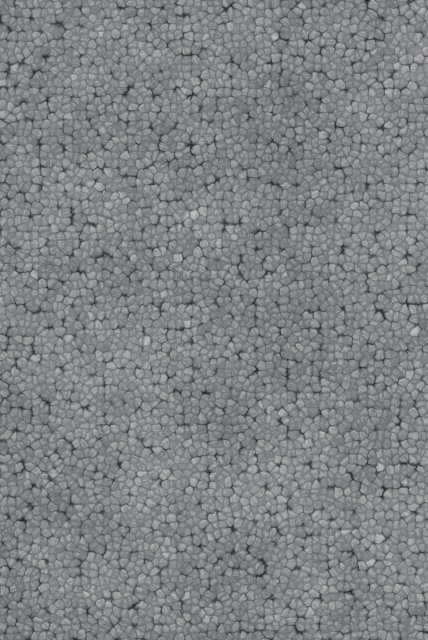
A Shadertoy shader for this texture:

```glsl
// Grey cut-pile carpet seen from above: small woolly tufts packed tightly.
// A jittered cell pattern gives rounded tufts with dark gaps between them;
// stretched noise adds fibres, and broad noise adds faint worn patches.

const float TUFTS_PER_HEIGHT = 80.0;
const float GAP_TONE = 0.468;
const vec2 LIGHT_DIR = vec2(-0.4, 0.92);

float hash(vec2 p) {
    return fract(sin(dot(p, vec2(127.1, 311.7))) * 43758.5453);
}

vec2 hash2(vec2 p) {
    return vec2(hash(p), hash(p + 57.3));
}

float noise(vec2 p) {
    vec2 i = floor(p), f = fract(p);
    f = f * f * (3.0 - 2.0 * f);
    float low = mix(hash(i), hash(i + vec2(1, 0)), f.x);
    float high = mix(hash(i + vec2(0, 1)), hash(i + vec2(1, 1)), f.x);
    return mix(low, high, f.y);
}

vec2 rotate(vec2 p, float angle) {
    float c = cos(angle), s = sin(angle);
    return vec2(c * p.x - s * p.y, s * p.x + c * p.y);
}

// Finds the nearest tuft; returns (distance, margin to the next tuft).
vec2 nearestTuft(vec2 p, float jitter, out vec2 id, out vec2 offset) {
    vec2 cell = floor(p);
    float first = 9.0, second = 9.0;
    for (int y = -1; y <= 1; y++) {
        for (int x = -1; x <= 1; x++) {
            vec2 c = cell + vec2(x, y);
            vec2 d = p - c - 0.5 - jitter * (hash2(c) - 0.5);
            vec2 oval = rotate(d, 6.283 * hash(c + 11.7)) * vec2(0.9, 1.1);
            float dist = length(oval);
            if (dist < first) {
                second = first;
                first = dist;
                id = c;
                offset = d;
            } else {
                second = min(second, dist);
            }
        }
    }
    return vec2(first, second - first);
}

// Fine strands running along the given angle.
float fibres(vec2 p, float angle) {
    return noise(rotate(p, angle) * vec2(1.7, 5.5)) - 0.5;
}

float carpetTone(vec2 p) {
    // Ragged outlines
    vec2 fray = vec2(noise(p * 2.3), noise(p * 2.3 + 31.0)) - 0.5;
    vec2 id, offset;
    vec2 tuft = nearestTuft(p + 0.32 * fray, 0.85, id, offset);

    // Rounded body, shaded side and deep pits
    float body = smoothstep(0.0, 0.42, tuft.y);
    float pit = smoothstep(0.5, 0.92, tuft.x) * (1.0 - 0.5 * body);
    float pitDepth = mix(0.14, 0.34, hash(id + 5.1));
    float shade = 0.07 * dot(offset, LIGHT_DIR);

    // Wool colour of each tuft, with a few pale ones
    float wool = 0.09 * (hash(id + 23.9) - 0.5);
    wool += 0.07 * smoothstep(0.95, 0.98, hash(id + 71.3));

    // Fibres follow each tuft, loose hairs lie across them
    float strands = 0.14 * fibres(p, 6.283 * hash(id + 3.3)) * body;
    float hairs = 0.11 * fibres(p + 90.0, 2.5 * noise(p * 0.15));
    float patches = 0.05 * (noise(p * 0.11) + noise(p * 0.3) - 1.0);

    return GAP_TONE + (0.1 + wool + shade) * body - pitDepth * pit
         + strands + hairs + patches;
}

// Cool in the shadows, neutral in the lights.
vec3 woolColour(float tone) {
    float cool = 1.0 - smoothstep(0.5, 0.63, tone);
    return clamp(tone + vec3(-0.003, 0.0, 0.015) * cool, 0.0, 1.0);
}

void mainImage(out vec4 fragColor, in vec2 fragCoord) {
    float scale = TUFTS_PER_HEIGHT / iResolution.y;
    vec3 colour = vec3(0.0);
    // Four samples per pixel for smooth edges
    for (int i = 0; i < 4; i++) {
        vec2 shift = 0.5 * vec2(i % 2, i / 2) - 0.25;
        colour += woolColour(carpetTone((fragCoord + shift) * scale));
    }
    fragColor = vec4(colour / 4.0, 1.0);
}
```
